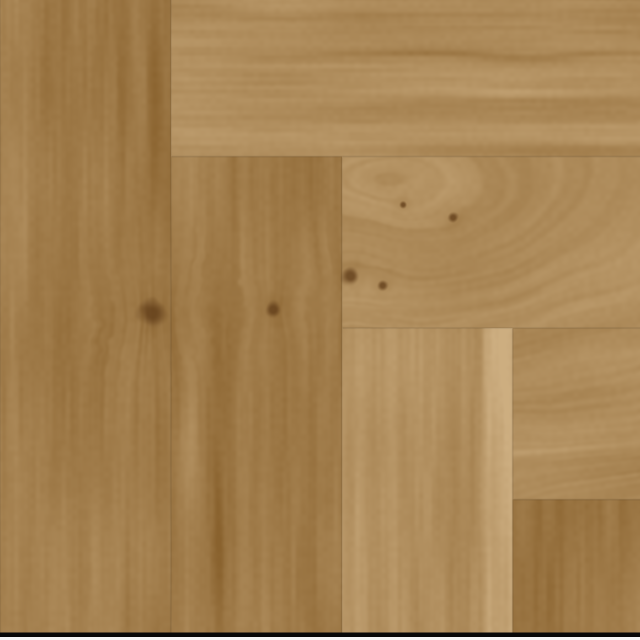
Write a Shadertoy shader that draws this texture.

```glsl
#define PLANK vec2(0.267, 0.268)
#define TOP_OFFSET 0.0234
#define PLANK_LENGTH 4.0
#define DARK_OAK vec3(0.61, 0.465, 0.268)
#define LIGHT_OAK vec3(0.73, 0.60, 0.415)
#define KNOT_BROWN vec3(0.37, 0.23, 0.09)
#define GRAIN_CONTRAST 0.75
#define SEAM_WIDTH 0.0025
#define SEAM_DEPTH 0.10
#define BORDER_TOP 0.0115
#define BORDER_BOTTOM 0.005
#define SAMPLES 2

// Base tone of the upright planks, then of the level planks
const float tones[7] = float[7](0.20, 0.16, 0.85, 0.02, 0.62, 0.60, 0.62);

// Knots: centre and radius
const vec3 knots[6] = vec3[6](
    vec3(0.238, 0.510, 0.024), vec3(0.427, 0.516, 0.014),
    vec3(0.548, 0.568, 0.015), vec3(0.598, 0.554, 0.010),
    vec3(0.708, 0.660, 0.009), vec3(0.630, 0.680, 0.007));

// Streaks: position across, half width, tone change, centre along.
// Level planks have 2 added to their position along.
const vec4 streaks[8] = vec4[8](
    vec4(0.236, 0.013, -0.50, 0.85), vec4(0.185, 0.010, -0.35, 0.90),
    vec4(0.488, 0.020, -0.45, 0.15), vec4(0.338, 0.009, -0.40, 0.20),
    vec4(0.305, 0.016, 0.40, 0.25), vec4(0.425, 0.020, 0.35, 0.15),
    vec4(0.857, 0.009, 0.50, 2.80), vec4(0.915, 0.009, -0.60, 2.75));

float hash(vec2 p) {
    vec3 q = fract(p.xyx * 0.1031);
    q += dot(q, q.yzx + 33.33);
    return fract((q.x + q.y) * q.z);
}

float noise(vec2 p) {
    vec2 i = floor(p), f = fract(p);
    f = f * f * (3.0 - 2.0 * f);
    return mix(mix(hash(i), hash(i + vec2(1, 0)), f.x),
               mix(hash(i + vec2(0, 1)), hash(i + vec2(1, 1)), f.x), f.y);
}

// Long fibres at three scales, centred on zero
float grain(float across, float along, float seed) {
    vec2 p = vec2(across, along);
    float broad = noise(p * vec2(22.0, 1.6) + seed * 17.3);
    float medium = noise(p * vec2(62.0, 3.5) + seed * 31.7);
    float fine = noise(p * vec2(150.0, 8.0) + seed * 53.1);
    return 0.42 * broad + 0.34 * medium + 0.24 * fine - 0.5;
}

vec3 woodColor(vec2 p) {
    // Staircase of upright and level planks
    vec2 grid = vec2(p.x, 1.0 - p.y + TOP_OFFSET) / PLANK;
    vec2 cell = floor(grid), local = fract(grid);
    float stair = mod(cell.y - cell.x, 2.0 * PLANK_LENGTH);
    bool upright = stair < PLANK_LENGTH;
    int id = clamp(int(upright ? cell.x : 4.0 + cell.y), 0, 6);
    float seed = float(id) + 1.0;
    float across = upright ? p.x : p.y;
    float along = upright ? p.y : p.x + 2.0;
    float tone = tones[id];

    // Straight streaks and the pale sapwood strip
    for (int i = 0; i < 8; i++) {
        vec4 s = streaks[i];
        float wander = 0.012 * (noise(vec2(along * 6.0, float(i) * 9.0)) - 0.5);
        vec2 d = vec2(across + wander - s.x, along - s.w) / vec2(s.y, 0.25);
        tone += s.z * exp(-dot(d, d));
    }
    if (id == 2) tone += 0.65 * smoothstep(0.80, 0.87, local.x);

    // Arched figure in the lower level planks
    if (id > 4) {
        vec2 arch = (p - vec2(0.60, 0.72)) * vec2(0.45, 1.0);
        across = length(arch) + 0.03 * noise(p * 9.0);
    }

    // Knots push the fibres aside and darken the wood
    float knot = 0.0;
    for (int i = 0; i < 6; i++) {
        vec2 d = (p - knots[i].xy) / knots[i].z;
        if (!upright) d = d.yx;
        d *= 0.8 + 0.4 * noise(p * 75.0 + float(i) * 7.0);
        across += 0.6 * knots[i].z * d.x * exp(-dot(d, d) * 0.12);
        tone -= 0.25 * exp(-dot(d, d) * 0.25);
        knot = max(knot, 1.0 - smoothstep(0.25, 1.1, length(d)));
    }

    // Fibres, soft blotches and small pores
    tone += GRAIN_CONTRAST * 1.5 * grain(across, along, seed);
    tone += 0.30 * (noise(p * 7.0 + seed * 11.0) - 0.5);
    tone += 0.12 * (noise(p * 120.0) - 0.5);
    vec3 color = mix(DARK_OAK, LIGHT_OAK, clamp(tone, -0.6, 1.6));
    color = mix(color, KNOT_BROWN, 0.75 * knot);

    // Faint seams along the sides and at the starting end
    vec2 edge = min(local, 1.0 - local) * PLANK;
    float seam = upright ? edge.x : edge.y;
    if (upright && stair < 0.5) seam = min(seam, local.y * PLANK.y);
    if (stair > 2.0 * PLANK_LENGTH - 1.5) seam = min(seam, local.x * PLANK.x);
    return color * (1.0 - SEAM_DEPTH * (1.0 - smoothstep(0.0, SEAM_WIDTH, seam)));
}

void mainImage(out vec4 fragColor, in vec2 fragCoord) {
    // Averaged samples smooth every edge
    vec3 sum = vec3(0.0);
    for (int k = 0; k < SAMPLES * SAMPLES; k++) {
        vec2 shift = (vec2(k % SAMPLES, k / SAMPLES) + 0.5) / float(SAMPLES) - 0.5;
        vec2 p = (fragCoord + shift) / iResolution.xy;
        vec3 border = vec3(p.y < BORDER_BOTTOM ? 0.97 : 0.03);
        sum += p.y < BORDER_TOP ? border : woodColor(p);
    }
    fragColor = vec4(sum / float(SAMPLES * SAMPLES), 1.0);
}
```
